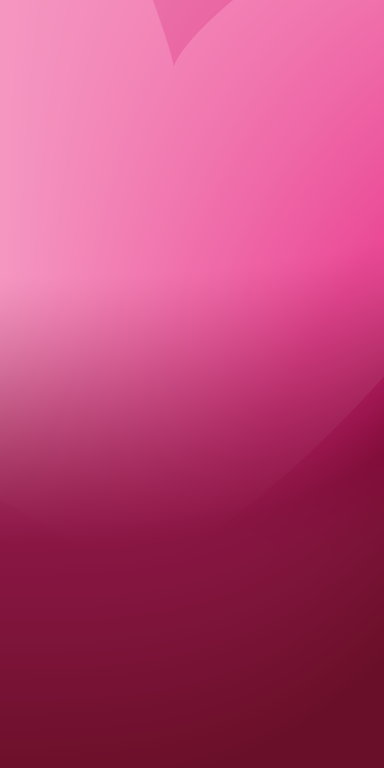
Write a Shadertoy shader that draws this background.

```glsl
// A soft pink-to-wine backdrop with a large, faint heart-shaped veil.
// Two blended gradients set the colours; analytic curves bound the veil:
// a pointed notch at the top and broad sloping edges lower down.

#define PALE_PINK vec3(0.960, 0.590, 0.755)
#define HOT_PINK  vec3(0.920, 0.290, 0.590)
#define BERRY     vec3(0.550, 0.090, 0.275)
#define WINE      vec3(0.415, 0.060, 0.160)
#define VEIL_LIFT vec3(0.020, 0.060, 0.040)
#define NOTCH_TIP vec2(0.453, 0.087)
#define NOTCH_SHADE 1.6

// Linear ramp from 0 at a to 1 at b
float ramp(float a, float b, float x) {
    return clamp((x - a) / (b - a), 0.0, 1.0);
}

// Pink light above, fading into dark wine; p.y is depth from the top
vec3 backdrop(vec2 p) {
    float rightBend = p.x * p.x * p.x;
    float heat = clamp(p.x * (0.5 + 1.6 * p.y), 0.0, 1.0);
    vec3 upper = mix(PALE_PINK, HOT_PINK, heat);
    vec3 lower = mix(BERRY, WINE, ramp(0.68, 1.03, p.y + 0.17 * rightBend));

    float fade = ramp(0.36 - 0.05 * rightBend, 0.71 - 0.12 * rightBend, p.y);
    fade = mix(fade, smoothstep(0.0, 1.0, fade), 0.35);
    return mix(upper, lower, fade);
}

// Coverage of the gap between the two lobes
float notchMask(vec2 p, float blur) {
    float rise = max(1.0 - p.y / NOTCH_TIP.y, 0.0);
    float leftEdge = NOTCH_TIP.x - 0.055 * pow(rise, 1.15);
    float rightEdge = NOTCH_TIP.x + 0.154 * pow(rise, 1.35);
    float inside = min(p.x - leftEdge, rightEdge - p.x);
    return smoothstep(-blur, blur, inside) * smoothstep(0.0, 0.03, rise);
}

// Coverage below the veil, weakening towards its lower point
float undersideMask(vec2 p, float blur) {
    float w = 1.0 - p.x;
    float rightSide = 0.49 + 0.56 * w - 0.24 * w * w;
    float leftSide = 0.65 + 0.30 * p.x;
    float edge = min(rightSide, leftSide);
    float strength = 1.0 - smoothstep(0.45, 0.74, p.y);
    return smoothstep(-blur, blur, p.y - edge) * strength;
}

void mainImage(out vec4 fragColor, in vec2 fragCoord) {
    vec2 p = fragCoord / iResolution.xy;
    p.y = 1.0 - p.y;
    vec2 blur = 0.8 / iResolution.xy;

    // Remove the veil's light wherever the heart does not reach
    float unveiled = NOTCH_SHADE * notchMask(p, blur.x) + undersideMask(p, blur.y);
    vec3 color = backdrop(p) - VEIL_LIFT * unveiled;
    fragColor = vec4(clamp(color, 0.0, 1.0), 1.0);
}
```
